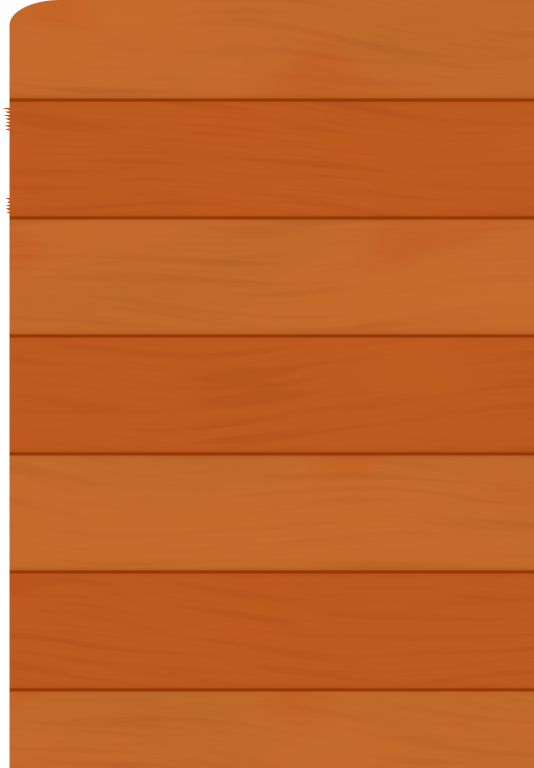
Give the GLSL for this texture, as a Shadertoy shader.

```glsl
// Horizontal wooden planks in two alternating browns, with fine grain and one rounded corner.

const vec3 LIGHT_WOOD = vec3(0.765, 0.418, 0.172);
const vec3 DARK_WOOD  = vec3(0.745, 0.356, 0.125);
const vec3 RED_TINT   = vec3(0.775, 0.345, 0.120);
const vec3 SEAM       = vec3(0.560, 0.200, 0.010);
const vec3 PAPER      = vec3(1.0, 0.995, 0.995);

// Lengths are fractions of the canvas height.
const float PLANK_HEIGHT = 0.1536;
const float FIRST_SEAM   = 0.1302;
const float LEFT_EDGE    = 0.0124;
const vec2  CORNER       = vec2(0.066, 0.033);

float hash1(float n) {
    return fract(sin(n * 127.1) * 4375.85);
}

vec2 gradientAt(vec2 cell) {
    float angle = 6.2832 * fract(sin(dot(cell, vec2(127.1, 311.7))) * 4375.85);
    return vec2(cos(angle), sin(angle));
}

float gradientNoise(vec2 p) {
    vec2 i = floor(p), f = fract(p);
    vec2 u = f * f * f * (f * (f * 6.0 - 15.0) + 10.0);
    vec2 e = vec2(0.0, 1.0);
    float low  = mix(dot(gradientAt(i), f), dot(gradientAt(i + e.yx), f - e.yx), u.x);
    float high = mix(dot(gradientAt(i + e), f - e), dot(gradientAt(i + 1.0), f - 1.0), u.x);
    return mix(low, high, u.y);
}

// Long streaks that follow a slowly bending flow, different in every plank.
float woodGrain(vec2 p, float seed) {
    vec2 offset = vec2(seed * 17.3, seed * 9.1);
    float bend = 0.055 * gradientNoise(p * vec2(2.2, 5.0) + offset);
    float slope = mix(-0.02, 0.07, hash1(seed + 2.0));
    float across = p.y + bend + slope * p.x;
    float broad = gradientNoise(vec2(p.x * 5.0, across * 85.0) + offset);
    float fine  = gradientNoise(vec2(p.x * 11.0, across * 190.0) + offset.yx);
    return smoothstep(0.0, 0.42, broad) + 0.4 * smoothstep(0.05, 0.4, fine);
}

vec3 plankColor(vec2 p, float index) {
    float dark = mod(index, 2.0);
    vec3 color = mix(LIGHT_WOOD, DARK_WOOD, dark);
    float blotch = gradientNoise(p * vec2(6.0, 13.0) + index * 3.7);
    color = mix(color, RED_TINT, 0.4 * smoothstep(0.1, 0.55, blotch));
    color *= 1.0 + 0.025 * gradientNoise(p * vec2(3.0, 8.0) + index * 5.3);
    float patchy = 0.65 + 0.6 * gradientNoise(p * vec2(4.0, 9.0) - index * 2.9);
    float strength = mix(0.045, 0.058, dark) * patchy;
    return color * (1.0 - strength * woodGrain(p, index) * vec3(0.7, 1.2, 1.5));
}

// Signed distance from a seam, positive below it: a thin core and a soft shadow.
vec3 addSeam(vec3 color, float d, float pixel) {
    float core = 1.0 - smoothstep(0.0008, 0.0023 + pixel, abs(d));
    float shadow = exp(-abs(d) / (d < 0.0 ? 0.0032 : 0.0022));
    return mix(color, SEAM, max(0.88 * core, 0.5 * shadow));
}

// Coverage of the board, open on every side except the left.
float boardMask(vec2 p) {
    vec2 q = max(vec2(LEFT_EDGE + CORNER.x - p.x, p.y - 1.0 + CORNER.y) / CORNER, 0.0);
    float d = length(q) - 1.0;
    return clamp(0.5 - d / max(fwidth(d), 1e-5), 0.0, 1.0);
}

// Tapered slivers poking out of the left edge between two depths.
float splinters(vec2 p, float depth, float start, float end, float reach, float pixel) {
    float pitch = 0.0045;
    float y = depth + 0.12 * (LEFT_EDGE - p.x);
    float row = floor(y / pitch);
    float inside = step(start, row * pitch) * step(row * pitch, end);
    float len = LEFT_EDGE * reach * (0.25 + 0.75 * hash1(row));
    float taper = 1.0 - (LEFT_EDGE - p.x) / len;
    float d = abs(fract(y / pitch) - 0.5) * pitch - 0.0015 * taper;
    return inside * step(0.0, taper) * (1.0 - smoothstep(-0.5 * pixel, 0.5 * pixel, d));
}

void mainImage(out vec4 fragColor, in vec2 fragCoord) {
    float pixel = 1.0 / iResolution.y;
    vec2 p = fragCoord * pixel;
    float depth = 1.0 - p.y;

    // Planks are counted from the top; the first one is cut short.
    float row = (depth - FIRST_SEAM) / PLANK_HEIGHT + 1.0;
    float index = floor(row);
    vec3 color = plankColor(p, index);

    float nearest = max(round(row), 1.0);
    color = addSeam(color, (row - nearest) * PLANK_HEIGHT, pixel);

    float mask = boardMask(p);
    mask = max(mask, splinters(p, depth, 0.138, 0.168, 1.0, pixel));
    mask = max(mask, splinters(p, depth, 0.252, 0.275, 0.45, pixel));
    fragColor = vec4(mix(PAPER, color, mask), 1.0);
}
```
